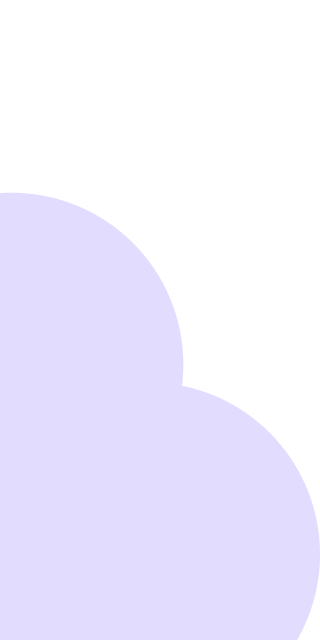
Reproduce this background procedurally as a Shadertoy shader.

```glsl
// Two overlapping lavender discs forming a cloud-like bank on white.

float discDistance(vec2 point, vec2 center, float radius) {
    return length(point - center) - radius;
}

void mainImage(out vec4 fragColor, in vec2 fragCoord) {
    // Canvas width is one unit
    vec2 point = fragCoord / iResolution.x;
    float pixel = 1.0 / iResolution.x;

    // Union of the upper left and lower right discs
    float upperDisc = discDistance(point, vec2(0.036, 0.8607), 0.537);
    float lowerDisc = discDistance(point, vec2(0.463, 0.268), 0.537);
    float cloud = min(upperDisc, lowerDisc);

    // Fill with a one-pixel smooth edge
    float coverage = clamp(0.5 - cloud / pixel, 0.0, 1.0);
    vec3 white = vec3(1.0);
    vec3 lavender = vec3(0.886, 0.867, 1.0);
    fragColor = vec4(mix(white, lavender, coverage), 1.0);
}
```
